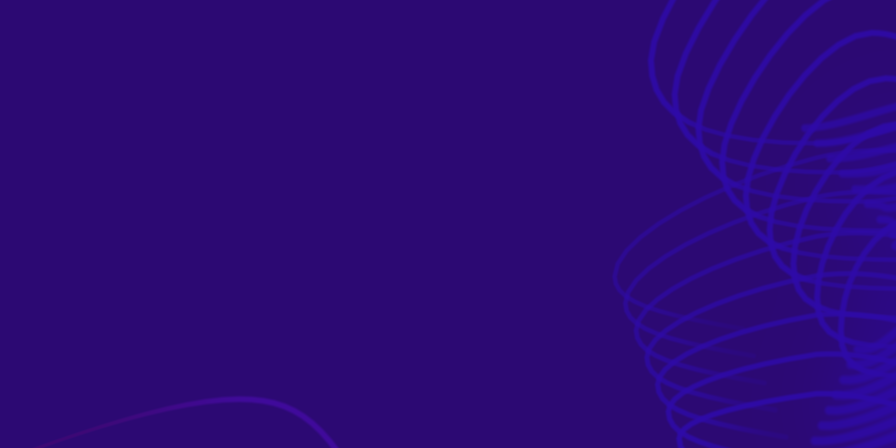
A WebGL 2 fragment shader for this background:

```glsl
#version 300 es
precision highp float;
// Looping blue ribbons on deep indigo, with one violet arc at the lower left.
// Each family repeats a few cubic curves whose control points shift by a
// fixed step; soft strokes are drawn from the distance to those curves.

#define BACKGROUND vec3(0.172, 0.035, 0.452)
#define RIBBON vec3(0.18, 0.04, 0.66)
#define ARC_START vec3(0.30, 0.03, 0.46)
#define ARC_END vec3(0.27, 0.04, 0.65)
#define CURVE_STEPS 10
#define UPPER_LOOPS 9
#define LOWER_LOOPS 7
#define TUFTS 8
#define BOLD 0.0088
#define FINE 0.0062

uniform vec2 u_resolution;
out vec4 outColor;

float segmentDistance(vec2 p, vec2 a, vec2 b) {
  vec2 ab = b - a;
  float t = clamp(dot(p - a, ab) / max(dot(ab, ab), 1e-8), 0.0, 1.0);
  return length(p - a - ab * t);
}

// Distance to a cubic Bezier curve, walked as short segments
float curveDistance(vec2 p, vec2 a, vec2 b, vec2 c, vec2 d) {
  float nearest = 9.0;
  vec2 last = a;
  for (int k = 1; k <= CURVE_STEPS; k++) {
    float t = float(k) / float(CURVE_STEPS), s = 1.0 - t;
    vec2 next = s * s * s * a + 3.0 * s * t * (s * b + t * c) + t * t * t * d;
    nearest = min(nearest, segmentDistance(p, last, next));
    last = next;
  }
  return nearest;
}

float stroke(float dist, float halfWidth) {
  float pixel = 1.0 / u_resolution.y;
  return 1.0 - smoothstep(0.25 * halfWidth, halfWidth + pixel, dist);
}

// Layer strokes so that crossings grow a little stronger
float layer(float under, float over) {
  return 1.0 - (1.0 - under) * (1.0 - over);
}

float glow(vec2 offset, float falloff) {
  return exp(-dot(offset, offset) * falloff);
}

// Tall loops leaning right, their left sides sliding down a diagonal
float upperLoops(vec2 p) {
  float ink = 0.0;
  for (int n = 0; n < UPPER_LOOPS; n++) {
    float i = float(n);
    vec2 left = vec2(1.453, 0.865) + i * vec2(0.053, -0.0755);
    vec2 peak = vec2(1.822, 1.333) + i * vec2(0.031, -0.1016);
    vec2 foot = vec2(1.823, 0.68) + i * vec2(0.052, -0.065);
    vec2 bend = vec2(0.0, 0.117);
    float arch = curveDistance(p, left, left + bend, peak - bend.yx, peak);
    arch = min(arch, curveDistance(p, peak, peak + vec2(0.05, 0.0),
                                   peak + vec2(0.1, -0.02), peak + vec2(0.16, -0.07)));
    float base = curveDistance(p, left, left - vec2(0.0, 0.12), foot - vec2(0.27, 0.0), foot);
    base = min(base, curveDistance(p, foot, foot + vec2(0.08, 0.0),
                                   foot + vec2(0.16, 0.03), foot + vec2(0.28, 0.07)));
    float turn = 1.0 - smoothstep(0.04, 0.14, p.x - left.x);
    float baseInk = mix(0.65, 0.9, turn) * stroke(base, mix(FINE, BOLD, turn));
    ink = layer(ink, max(0.88 * stroke(arch, BOLD), baseInk));
  }
  return ink;
}

// Shallow loops fanning out from the lower left side
float lowerLoops(vec2 p) {
  float ink = 0.0;
  for (int n = 0; n < LOWER_LOOPS; n++) {
    float i = float(n);
    vec2 left = vec2(1.372, 0.383) + i * vec2(0.024, -0.0604);
    vec2 crest = vec2(1.823, 0.648 - 0.0878 * i);
    float top = curveDistance(p, left, left + vec2(0.0, 0.091 - 0.009 * i),
                              crest + vec2(-0.21, 0.004 * i - 0.052), crest);
    top = min(top, curveDistance(p, crest, crest + vec2(0.08, 0.02 - 0.003 * i),
                                 crest + vec2(0.16, 0.02 - 0.006 * i),
                                 crest + vec2(0.25, 0.01 - 0.01 * i)));
    float under = curveDistance(p, left, left - vec2(0.0, 0.057),
                                left + vec2(0.09, -0.083), left + vec2(0.286, -0.117));
    float fade = 1.0 - smoothstep(0.05, 0.28, p.x - left.x);
    float strength = 0.58 + 0.055 * i;
    float width = FINE + 0.0003 * i;
    ink = layer(ink, strength * max(stroke(top, width), mix(0.3, 1.0, fade) * stroke(under, width)));
  }
  return ink;
}

// Feathered strands gathering at the right edge
float tufts(vec2 p) {
  float ink = 0.0;
  for (int n = 0; n < TUFTS; n++) {
    float i = float(n);
    vec2 high = vec2(1.797, 0.714) + i * vec2(0.028, -0.034);
    vec2 highEnd = vec2(2.03, 0.77 - 0.045 * i);
    vec2 low = vec2(1.915, 0.22) + i * vec2(-0.016, -0.034);
    vec2 lowEnd = vec2(2.03, low.y + 0.06);
    float a = curveDistance(p, high, high + vec2(0.06, 0.0), highEnd - vec2(0.08, 0.02), highEnd);
    float b = curveDistance(p, low, low + vec2(0.05, -0.005), lowEnd - vec2(0.05, 0.03), lowEnd);
    ink = layer(ink, 0.75 * max(stroke(a, 1.3 * BOLD), stroke(b, 1.5 * BOLD)));
  }
  return ink;
}

void main() {
  vec2 p = gl_FragCoord.xy / u_resolution.y;
  vec3 color = BACKGROUND;
  if (p.x > 1.3) {
    float haze = 0.5 * glow(p - vec2(2.02, 0.1), 40.0);
    haze = layer(haze, 0.35 * glow(p - vec2(2.02, 0.58), 45.0));
    haze = layer(haze, 0.25 * glow(p - vec2(2.02, 0.33), 60.0));
    float ink = layer(layer(upperLoops(p), lowerLoops(p)), layer(tufts(p), haze));
    color = mix(color, RIBBON, ink);
  } else {
    // Violet arc, faint on its left and brighter on its right
    vec2 top = vec2(0.534, 0.109);
    float arc = curveDistance(p, vec2(0.07, -0.005), vec2(0.25, 0.06), vec2(0.42, 0.109), top);
    arc = min(arc, curveDistance(p, top, vec2(0.63, 0.109), vec2(0.69, 0.08), vec2(0.755, -0.01)));
    float along = smoothstep(0.1, 0.6, p.x);
    float arcInk = stroke(arc, mix(0.004, 0.0085, along)) * mix(0.5, 0.78, along);
    color = mix(color, mix(ARC_START, ARC_END, along), arcInk);
  }
  outColor = vec4(color, 1.0);
}
```
